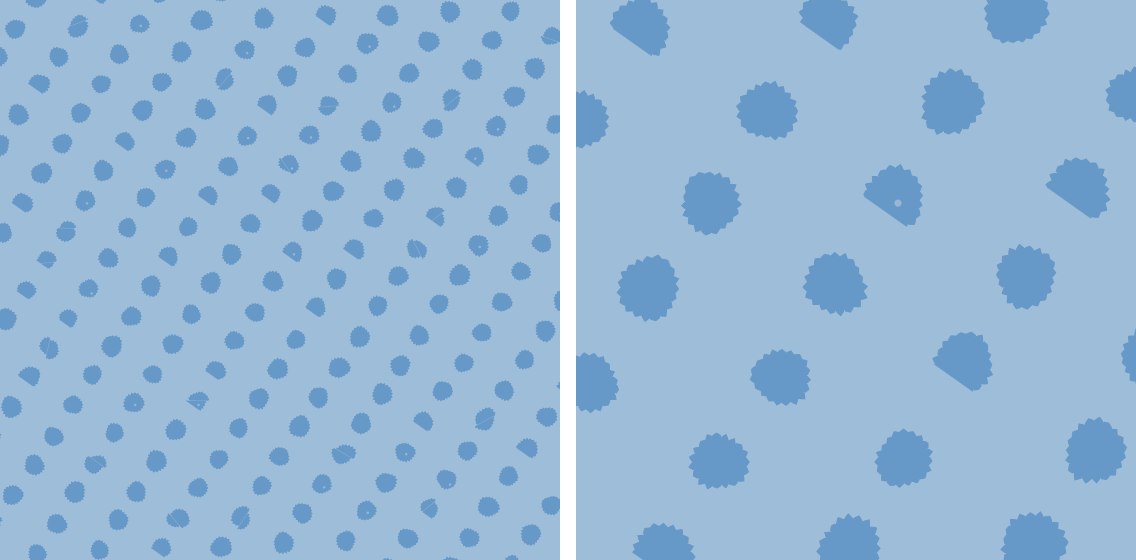
Left: the whole. Right: its middle third, enlarged.
This pattern is drawn by a WebGL 2 fragment shader. Its source:

```glsl
#version 300 es
precision highp float;

uniform vec2 u_resolution;
out vec4 fragColor;

const vec3 GROUND = vec3(0.62, 0.74, 0.85);
const vec3 INK = vec3(0.40, 0.60, 0.78);

// Slanted lattice: two steps and one dot centre
const vec2 STEP_ACROSS = vec2(0.1105, 0.0040);
const vec2 STEP_UP = vec2(0.0348, 0.0534);
const vec2 LATTICE_ORIGIN = vec2(0.4603, 0.2878);

const float DOT_RADIUS = 0.0174;
const float SIZE_VARIATION = 0.07;
const float POSITION_JITTER = 0.0022;
const float TOOTH_COUNT = 19.0;
const float TOOTH_DEPTH = 0.15;
const float CHIP_SHARE = 0.14;
const float HOLE_SHARE = 0.16;
const float HOLE_RADIUS = 0.0021;
const float SLIT_SHARE = 0.08;
const float SLIT_HALF_WIDTH = 0.0004;
const float EDGE_PIXELS = 0.75;
const float TAU = 6.2831853;

float hash(vec2 cell, float seed) {
    vec3 q = fract(vec3(cell, seed) * vec3(0.1031, 0.1130, 0.0973));
    q += dot(q, q.yzx + 33.33);
    return fract((q.x + q.y) * q.z);
}

vec2 direction(float turn) {
    return vec2(cos(turn * TAU), sin(turn * TAU));
}

// Uneven round blot with a serrated rim
float blotDistance(vec2 p, vec2 cell) {
    float angle = atan(p.y, p.x);
    float lobes = 0.045 * cos(2.0 * angle + TAU * hash(cell, 1.0))
                + 0.040 * cos(3.0 * angle + TAU * hash(cell, 2.0))
                + 0.025 * cos(5.0 * angle + TAU * hash(cell, 3.0));
    float along = fract(angle / TAU + hash(cell, 4.0)) * TOOTH_COUNT;
    float depth = TOOTH_DEPTH * mix(0.4, 1.2, hash(cell, 20.0 + floor(along)));
    float tooth = depth * (0.5 - abs(2.0 * fract(along) - 1.0));
    float size = 1.0 + SIZE_VARIATION * (2.0 * hash(cell, 5.0) - 1.0);
    return length(p) - DOT_RADIUS * size * (1.0 + lobes + tooth);
}

float coverage(float distanceToEdge, float blur) {
    return 1.0 - smoothstep(-blur, blur, distanceToEdge);
}

void main() {
    vec2 uv = gl_FragCoord.xy / u_resolution.y;
    float blur = EDGE_PIXELS / u_resolution.y;

    // Nearest lattice point and offset from its dot
    mat2 lattice = mat2(STEP_ACROSS, STEP_UP);
    vec2 cell = round(inverse(lattice) * (uv - LATTICE_ORIGIN));
    vec2 jitter = vec2(hash(cell, 6.0), hash(cell, 7.0)) * 2.0 - 1.0;
    vec2 p = uv - LATTICE_ORIGIN - lattice * cell - POSITION_JITTER * jitter;

    // Occasional slit whose two halves slip apart
    bool isSlit = hash(cell, 8.0) < SLIT_SHARE;
    vec2 slitNormal = direction(hash(cell, 9.0));
    float slitSide = dot(p, slitNormal) - DOT_RADIUS * 0.4 * hash(cell, 10.0);
    vec2 blotPoint = p;
    if (isSlit && slitSide > 0.0) {
        blotPoint += vec2(-slitNormal.y, slitNormal.x) * DOT_RADIUS * 0.28;
    }
    float blot = blotDistance(blotPoint, cell);

    // Straight chip off the lower left
    if (hash(cell, 11.0) < CHIP_SHARE) {
        float chip = dot(p, normalize(vec2(-0.58, -0.82))) - DOT_RADIUS * 0.58;
        blot = max(blot, chip);
    }
    float ink = coverage(blot, blur);

    // Pinhole toward the lower right
    if (hash(cell, 12.0) < HOLE_SHARE) {
        vec2 holeCentre = DOT_RADIUS * vec2(0.35, -0.55) * mix(0.2, 1.0, hash(cell, 13.0));
        ink *= 1.0 - 0.85 * coverage(length(p - holeCentre) - HOLE_RADIUS, blur);
    }
    if (isSlit) {
        ink *= 1.0 - 0.6 * coverage(abs(slitSide) - SLIT_HALF_WIDTH, blur);
    }

    fragColor = vec4(mix(GROUND, INK, ink), 1.0);
}
```
